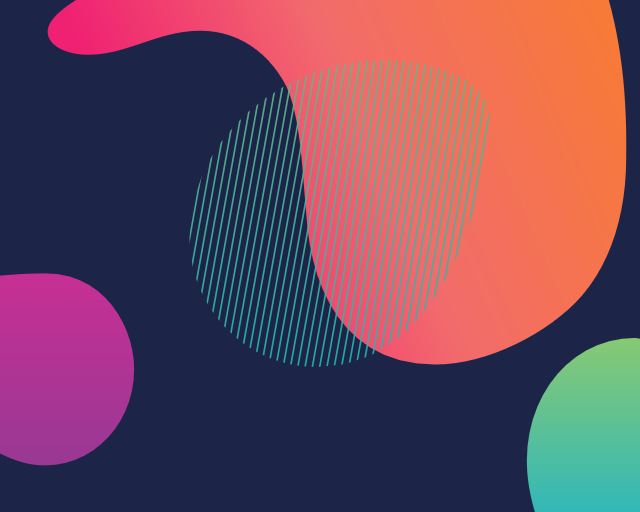
A WebGL 1 fragment shader for this background:

```glsl
precision highp float;

uniform vec2 u_resolution;

#define CANVAS vec2(125.0, 100.0)
#define CURVE_STEPS 14
#define STRIPE_GAP 1.425
#define STRIPE_SHIFT 27.41
#define STRIPE_LEAN 0.18
#define STRIPE_HALF_WIDTH 0.165
#define STRIPE_OPACITY 0.9
#define WARM_AXIS vec2(0.918, 0.397)

const vec3 NAVY = vec3(0.110, 0.145, 0.282);
const vec3 PINK = vec3(0.940, 0.125, 0.450);
const vec3 CORAL = vec3(0.950, 0.420, 0.425);
const vec3 ORANGE = vec3(0.970, 0.480, 0.210);
const vec3 MAGENTA = vec3(0.780, 0.185, 0.580);
const vec3 VIOLET = vec3(0.600, 0.220, 0.580);
const vec3 LEAF = vec3(0.530, 0.790, 0.450);
const vec3 TURQUOISE = vec3(0.200, 0.720, 0.720);
const vec3 STRIPE_LOW = vec3(0.130, 0.710, 0.690);
const vec3 STRIPE_HIGH = vec3(0.390, 0.710, 0.530);

// An outline under construction, tested against one sample point
struct Path {
  vec2 point;
  vec2 pen;
  float nearest;
  float side;
};

Path moveTo(vec2 point, vec2 start) {
  return Path(point, start, 1e6, 1.0);
}

// Adds a straight edge: nearest squared distance and even-odd crossing
void lineTo(inout Path path, vec2 end) {
  vec2 edge = end - path.pen;
  vec2 rel = path.point - path.pen;
  float along = clamp(dot(rel, edge) / max(dot(edge, edge), 1e-6), 0.0, 1.0);
  vec2 gap = rel - edge * along;
  path.nearest = min(path.nearest, dot(gap, gap));
  bool spans = (path.pen.y > path.point.y) != (end.y > path.point.y);
  if (spans && rel.x < rel.y * edge.x / edge.y) path.side = -path.side;
  path.pen = end;
}

// Adds a cubic Bezier edge
void curveTo(inout Path path, vec2 b, vec2 c, vec2 d) {
  vec2 a = path.pen;
  for (int i = 1; i <= CURVE_STEPS; i++) {
    float t = float(i) / float(CURVE_STEPS);
    float s = 1.0 - t;
    lineTo(path, s * s * s * a + 3.0 * s * t * (s * b + t * c) + t * t * t * d);
  }
}

float coverage(Path path, float pixel) {
  return clamp(0.5 - path.side * sqrt(path.nearest) / pixel, 0.0, 1.0);
}

// Outlines; open ends lie outside the canvas
Path warmWave(vec2 p) {
  Path w = moveTo(p, vec2(19.2, 102.4));
  curveTo(w, vec2(13.0, 99.3), vec2(9.3, 96.4), vec2(9.3, 93.8));
  curveTo(w, vec2(9.3, 91.2), vec2(12.7, 89.3), vec2(17.3, 89.3));
  curveTo(w, vec2(24.8, 89.3), vec2(30.9, 94.0), vec2(39.1, 94.0));
  curveTo(w, vec2(46.4, 94.0), vec2(52.4, 89.9), vec2(55.9, 83.2));
  curveTo(w, vec2(58.8, 76.9), vec2(59.0, 66.6), vec2(59.8, 58.5));
  curveTo(w, vec2(60.6, 43.8), vec2(67.1, 28.8), vec2(85.0, 28.8));
  curveTo(w, vec2(94.1, 28.8), vec2(104.2, 33.6), vec2(110.7, 39.3));
  curveTo(w, vec2(118.4, 45.9), vec2(122.3, 56.8), vec2(122.3, 69.1));
  curveTo(w, vec2(122.5, 82.1), vec2(121.2, 92.7), vec2(118.2, 102.4));
  return w;
}

Path violetBlob(vec2 p) {
  Path v = moveTo(p, vec2(-3.3, 45.8));
  curveTo(v, vec2(0.8, 46.3), vec2(4.9, 46.6), vec2(9.0, 46.6));
  curveTo(v, vec2(20.4, 46.6), vec2(26.2, 36.2), vec2(26.2, 27.9));
  curveTo(v, vec2(26.2, 17.4), vec2(18.4, 9.1), vec2(8.8, 9.1));
  curveTo(v, vec2(4.9, 9.1), vec2(1.6, 10.4), vec2(-3.3, 13.2));
  return v;
}

Path greenBlob(vec2 p) {
  Path g = moveTo(p, vec2(105.9, -4.2));
  curveTo(g, vec2(104.2, 0.3), vec2(102.9, 4.9), vec2(102.9, 10.1));
  curveTo(g, vec2(102.9, 23.1), vec2(111.7, 34.0), vec2(124.1, 34.0));
  curveTo(g, vec2(130.3, 34.0), vec2(135.2, 18.6), vec2(130.3, -7.5));
  return g;
}

Path stripedBlob(vec2 p) {
  Path s = moveTo(p, vec2(37.0, 53.6));
  curveTo(s, vec2(37.0, 73.1), vec2(55.4, 88.3), vec2(74.9, 88.3));
  curveTo(s, vec2(85.5, 88.3), vec2(95.6, 84.0), vec2(95.6, 77.2));
  curveTo(s, vec2(95.6, 67.4), vec2(88.8, 28.3), vec2(61.9, 28.3));
  curveTo(s, vec2(47.2, 28.3), vec2(37.0, 40.6), vec2(37.0, 53.6));
  return s;
}

// Slanted parallel lines
float stripes(vec2 p, float pixel) {
  float x = p.x - STRIPE_LEAN * p.y - STRIPE_SHIFT;
  float offset = abs(mod(x + 0.5 * STRIPE_GAP, STRIPE_GAP) - 0.5 * STRIPE_GAP);
  return clamp((STRIPE_HALF_WIDTH - offset) / pixel + 0.5, 0.0, 1.0);
}

void main() {
  vec2 p = gl_FragCoord.xy / u_resolution * CANVAS;
  float pixel = CANVAS.y / u_resolution.y;

  // Fills
  float warmth = dot(p, WARM_AXIS);
  vec3 warm = mix(PINK, CORAL, smoothstep(0.0, 1.0, 0.5) * 2.0 * clamp((warmth - 49.7) / 45.5, 0.0, 1.0));
  warm = mix(warm, ORANGE, clamp((warmth - 95.2) / 53.1, 0.0, 1.0));
  vec3 violet = mix(VIOLET, MAGENTA, clamp((p.y - 9.1) / 37.5, 0.0, 1.0));
  vec3 green = mix(TURQUOISE, LEAF, clamp(p.y / 34.0, 0.0, 1.0));
  vec3 stripe = mix(STRIPE_LOW, STRIPE_HIGH, clamp((p.y - 28.3) / 60.0, 0.0, 1.0));

  // Layers from back to front
  vec3 color = mix(NAVY, warm, coverage(warmWave(p), pixel));
  color = mix(color, violet, coverage(violetBlob(p), pixel));
  color = mix(color, green, coverage(greenBlob(p), pixel));
  float lines = stripes(p, pixel) * coverage(stripedBlob(p), pixel);
  color = mix(color, stripe, lines * STRIPE_OPACITY);
  gl_FragColor = vec4(color, 1.0);
}
```
